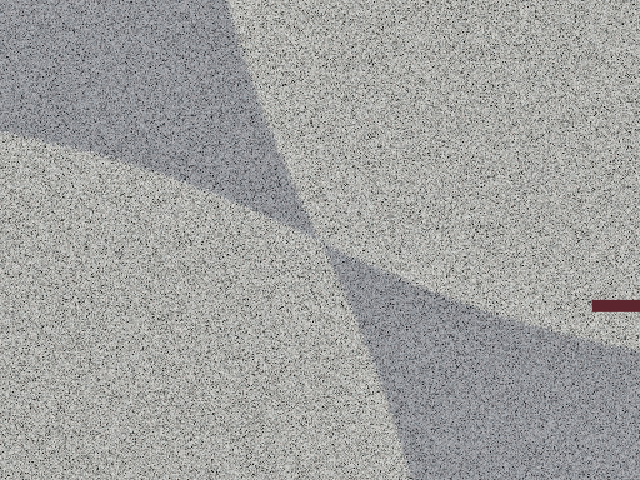
Write a WebGL 1 fragment shader that draws this background.

```glsl
precision highp float;
// Grainy pale stone with two blue-grey wedges meeting at the centre and a maroon bar at the right.

uniform vec2 u_resolution;

float hash(vec2 cell) {
  vec3 h = fract(cell.xyx * 0.1031);
  h += dot(h, h.yzx + 33.33);
  return fract((h.x + h.y) * h.z);
}

// Projection of an offset on the random unit gradient of a lattice corner
float corner(vec2 cell, vec2 offset) {
  float angle = 6.2832 * hash(cell);
  return dot(vec2(cos(angle), sin(angle)), offset);
}

float gradientNoise(vec2 p) {
  vec2 cell = floor(p), f = fract(p);
  vec2 w = f * f * f * (f * (f * 6.0 - 15.0) + 10.0);
  vec2 e = vec2(1.0, 0.0);
  return mix(
    mix(corner(cell, f), corner(cell + e.xy, f - e.xy), w.x),
    mix(corner(cell + e.yx, f - e.yx), corner(cell + e.xx, f - e.xx), w.x),
    w.y);
}

// Independent value per grain: the grains share no lattice corners
float speckle(vec2 grainCell) {
  return gradientNoise(grainCell * 2.0 + 0.5);
}

// Odd curve that is steepest at the centre and flattens outwards
float bend(float t) {
  return 0.46 * t / sqrt(1.0 + 1.9 * t * t);
}

void main() {
  vec2 p = gl_FragCoord.xy / u_resolution.y;
  float aspect = u_resolution.x / u_resolution.y;
  float pixel = 1.0 / u_resolution.y;

  // Fine grain, with sparse dark specks
  vec2 grainCell = floor(p * 384.0);
  float grain = speckle(grainCell);
  float speck = min(grain, 0.0);
  grain += 2.5 * speck * speck * speck - 0.45 * (grain * grain - 0.0625);
  float tint = speckle(grainCell + vec2(701.0, 913.0));
  float scatter = speckle(grainCell + vec2(1301.0, 417.0));

  // Wedges between a shallow and a steep curve; depth is positive inside them
  vec2 q = p - vec2(0.5 * aspect, 0.497);
  float shallow = q.y + bend(q.x);
  float steep = q.x + bend(q.y);
  float depth = max(min(shallow, -steep), min(-shallow, steep)) - 0.002;
  float wedge = smoothstep(-0.002 - pixel, 0.002 + pixel, depth + 0.014 * scatter);

  // Contrast rises slightly on both sides of each edge
  float edgeGlow = exp(-abs(depth) * 9.0);
  vec3 pale = vec3(0.668, 0.669, 0.655) + 0.018 * edgeGlow;
  vec3 slate = vec3(0.575, 0.583, 0.601) - 0.024 * edgeGlow;
  vec3 color = mix(pale, slate, wedge);

  color += mix(0.39, 0.32, wedge) * grain;
  color += 0.03 * tint * vec3(1.0, -0.3, -0.7);

  // Flat bar anchored to the right edge
  vec2 barDistance = vec2(aspect - 0.1007 - p.x, abs(p.y - 0.363) - 0.0125);
  float bar = 1.0 - smoothstep(-0.5 * pixel, 0.5 * pixel, max(barDistance.x, barDistance.y));
  color = mix(color, vec3(0.365, 0.145, 0.175), bar);

  gl_FragColor = vec4(clamp(color, 0.0, 1.0), 1.0);
}
```
